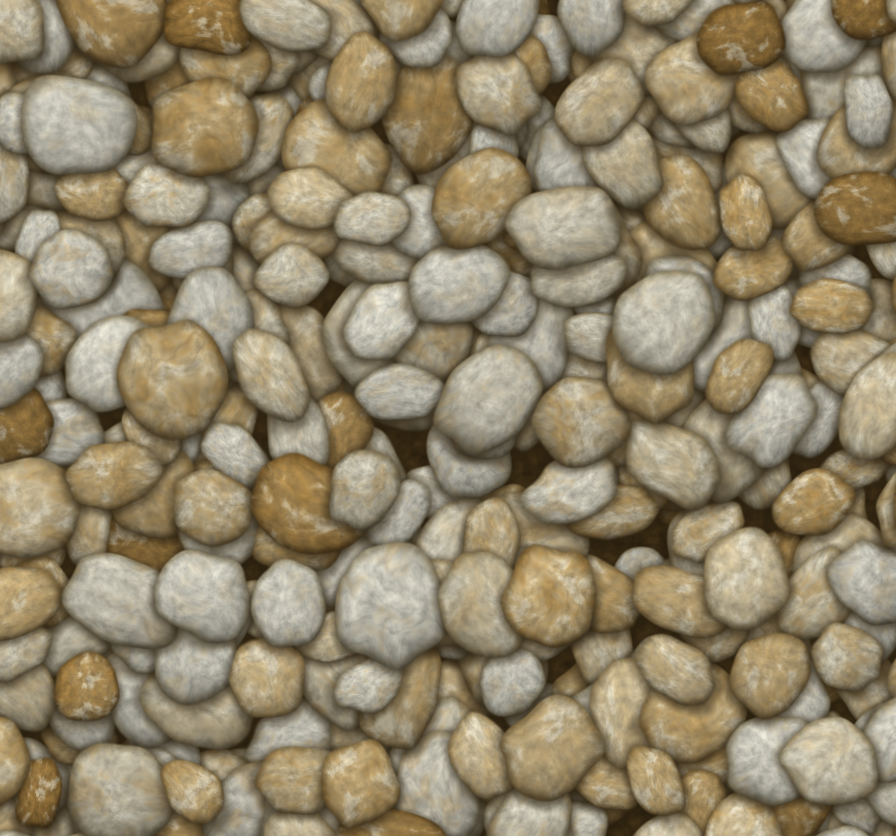
Write a Shadertoy shader that draws this texture.

```glsl
// A bed of rounded river pebbles in white, cream, tan and brown.
// Jittered grids of warped superellipses are painted from the bottom layer up;
// each stone gets a domed normal, stained mineral colour and a contact shadow.

const float CELLS_ACROSS = 9.4;
const int LAYERS = 5;

const vec3 WHITE = vec3(0.79, 0.79, 0.75);
const vec3 CREAM = vec3(0.77, 0.73, 0.62);
const vec3 TAN   = vec3(0.73, 0.64, 0.46);
const vec3 BROWN = vec3(0.55, 0.43, 0.23);
const vec3 OCHRE = vec3(0.58, 0.45, 0.23);
const vec3 SOIL  = vec3(0.16, 0.12, 0.055);

vec4 hash4(vec2 p) {
    vec4 h = fract(p.xyxy * vec4(0.1031, 0.1030, 0.0973, 0.1099));
    h += dot(h, h.wzxy + 33.33);
    return fract((h.xxyz + h.yzzw) * h.zywx);
}

float gradientDot(vec2 corner, vec2 offset) {
    float angle = 6.2832 * hash4(corner).x;
    return dot(vec2(cos(angle), sin(angle)), offset);
}

float gradientNoise(vec2 p) {
    vec2 i = floor(p), f = fract(p);
    vec2 u = f * f * f * (f * (f * 6.0 - 15.0) + 10.0);
    vec2 e = vec2(1.0, 0.0);
    return mix(mix(gradientDot(i, f), gradientDot(i + e.xy, f - e.xy), u.x),
               mix(gradientDot(i + e.yx, f - e.yx), gradientDot(i + 1.0, f - 1.0), u.x), u.y);
}

float fbm(vec2 p) {
    float sum = 0.0, gain = 1.0;
    for (int i = 0; i < 3; i++) {
        sum += gain * gradientNoise(p);
        p = p * 2.1 + 17.3;
        gain *= 0.55;
    }
    return sum;
}

mat2 rotation(float angle) {
    float c = cos(angle), s = sin(angle);
    return mat2(c, s, -s, c);
}

float superellipse(vec2 q, float power) {
    vec2 a = pow(abs(q) + 0.0001, vec2(power));
    return pow(a.x + a.y, 1.0 / power);
}

// Base mineral colour with rusty stains, pale patches and soft veins.
vec3 stoneColour(vec2 q, vec2 seed, float kind, float stainAmount) {
    vec3 base = mix(WHITE, CREAM, smoothstep(0.15, 0.50, kind));
    base = mix(base, TAN, smoothstep(0.48, 0.85, kind));
    base = mix(base, BROWN, smoothstep(0.87, 1.0, kind));
    float patches = fbm(q * 1.4 + seed);
    float grain = fbm(q * 4.2 - seed);
    float vein = 1.0 - smoothstep(0.0, 0.16, abs(fbm(q * 1.1 + seed * 1.7)));
    float stain = smoothstep(-0.05, 0.50, patches + 0.35 * grain);
    base = mix(base, OCHRE, stain * mix(0.3, 1.0, stainAmount) * mix(0.28, 0.70, kind));
    base = mix(base, WHITE, 0.55 * smoothstep(0.05, 0.5, 0.3 * grain - patches));
    return base * (1.0 + 0.20 * grain - 0.07 * vein * stainAmount);
}

// Overhead daylight on a flattened dome, warm and darker at the rim.
vec3 shadeStone(vec3 albedo, vec2 slope, float d) {
    float rise = sqrt(max(0.03, 1.0 - dot(slope, slope)));
    vec3 normal = normalize(vec3(slope, rise));
    vec3 light = normalize(vec3(-0.12, 0.46, 0.88));
    float diffuse = max(dot(normal, light), 0.0);
    float gloss = pow(max(dot(normal, normalize(light + vec3(0, 0, 1))), 0.0), 24.0);
    vec3 rim = mix(vec3(0.74, 0.70, 0.60), vec3(1.0), smoothstep(1.03, 0.80, d));
    vec3 ambient = vec3(0.44, 0.43, 0.41);
    return albedo * (ambient + 0.53 * diffuse) * rim + 0.035 * gloss;
}

// Lays the stone of one grid cell over the colour below it.
vec3 paintStone(vec3 below, vec2 p, vec2 cell, vec2 seed, float brightness, float soft) {
    vec4 place = hash4(cell + seed);
    vec4 form = hash4(cell + seed + 71.7);
    vec4 look = hash4(cell + seed + 143.1);
    if (look.x > 0.84) return below;

    vec2 centre = cell + 0.5 + 0.6 * (place.xy - 0.5);
    vec2 offset = p - centre;
    if (dot(offset, offset) > 1.0) return below;

    mat2 turn = rotation(6.2832 * place.z);
    float longAxis = mix(0.36, 0.63, form.x);
    vec2 axes = longAxis * vec2(1.0, mix(0.60, 0.94, form.y));
    vec2 q = (offset * turn) / axes;
    vec2 stoneSeed = 60.0 * form.zw + 9.0 * look.yz;
    q += 0.22 * vec2(gradientNoise(q * 1.1 + stoneSeed),
                     gradientNoise(q * 1.1 - stoneSeed));

    float d = superellipse(q, mix(1.95, 2.4, form.z));
    float edge = (d - 1.0) * axes.y;

    // Contact shadow fading to soil, stronger on the underside.
    float under = 0.5 - 0.5 * offset.y / (length(offset) + 0.01);
    float shadow = 1.0 - smoothstep(-0.02, mix(0.06, 0.14, under), edge);
    below = mix(below, SOIL, mix(0.34, 0.66, under) * shadow);
    if (edge > soft) return below;

    vec3 albedo = stoneColour(q, stoneSeed, look.y, look.z);
    vec3 stone = shadeStone(albedo, turn * q * d * 0.84, d);
    stone *= brightness * mix(0.95, 1.06, look.w);
    return mix(below, stone, smoothstep(soft, -soft, edge));
}

void mainImage(out vec4 fragColor, in vec2 fragCoord) {
    vec2 uv = fragCoord / iResolution.x;
    float soft = max(0.016, 0.8 * CELLS_ACROSS / iResolution.x);
    vec3 colour = SOIL * (1.3 + 0.5 * fbm(uv * 60.0));

    for (int layer = 0; layer < LAYERS; layer++) {
        float level = float(layer);
        vec2 p = uv * CELLS_ACROSS + level * vec2(3.37, 5.71) + 20.0;
        vec2 home = floor(p);
        float brightness = mix(0.94, 1.05, level / float(LAYERS - 1));
        for (int y = -1; y <= 1; y++)
            for (int x = -1; x <= 1; x++)
                colour = paintStone(colour, p, home + vec2(x, y),
                                    level * vec2(37.0, 53.0), brightness, soft);
    }
    fragColor = vec4(clamp(colour, 0.0, 1.0), 1.0);
}
```
